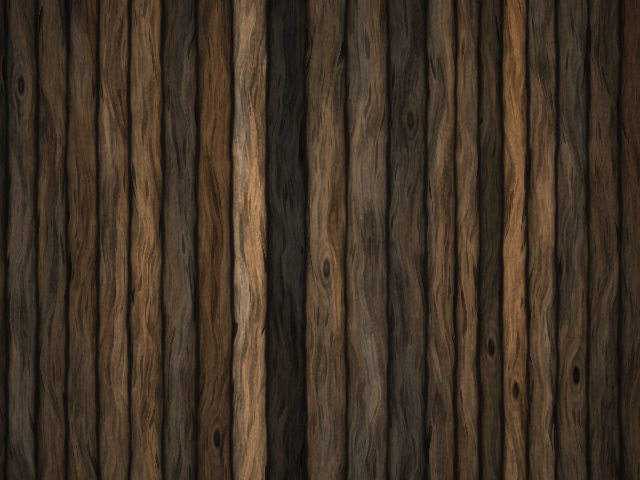
A Shadertoy shader for this texture:

```glsl
const int PLANKS = 21;
const float ASPECT = 4.0 / 3.0;
const float FIRST_EDGE = -0.0373;    // edge positions in canvas widths
const float PITCH = 0.0503;
const float WIDE_SHIFT = 0.0495;     // stretches the planks right of center
const float NARROW_SHIFT = 0.0117;   // squeezes the planks on the left
const float GAP = 0.0027;            // half width, in canvas heights
const float BEVEL = 0.015;
const float KNOT_CHANCE = 0.5;
const vec2 KNOT_SIZE = vec2(0.0075, 0.021);
const vec3 WOOD = vec3(0.335, 0.272, 0.206);
const vec3 COOL_TINT = vec3(0.91, 0.99, 1.10);
const vec3 WARM_TINT = vec3(1.10, 0.98, 0.84);
const vec3 GAP_COLOR = vec3(0.065, 0.055, 0.050);

// Weathering of each plank, left to right
const float BRIGHTNESS[PLANKS] = float[PLANKS](
    0.65, 0.85, 0.85, 0.82, 1.10, 1.10, 0.80, 0.80, 1.45, 0.50, 0.92,
    0.92, 0.74, 0.95, 0.98, 0.65, 1.22, 1.08, 0.85, 0.82, 0.72);
const float WARMTH[PLANKS] = float[PLANKS](
    0.50, 0.40, 0.50, 0.65, 0.70, 0.80, 0.30, 0.85, 0.50, 0.00, 0.55,
    0.20, 0.20, 0.50, 0.65, 0.50, 0.95, 0.50, 0.45, 0.55, 0.70);

float hash(vec2 p) {
    p = fract(p * vec2(0.1031, 0.1137));
    p += dot(p, p.yx + 33.33);
    return fract((p.x + p.y) * p.x * 17.0 + p.y * 41.0);
}

// Cellular noise whose random cell tones blend softly
float cellular(vec2 p) {
    vec2 cell = floor(p);
    float tone = 0.0, total = 0.0;
    for (int j = -1; j <= 1; j++)
    for (int i = -1; i <= 1; i++) {
        vec2 id = cell + vec2(i, j);
        vec2 site = id + vec2(hash(id + 7.3), hash(id + 61.7));
        vec2 d = p - site;
        float weight = exp(-9.0 * dot(d, d)) + 1e-6;
        tone += weight * hash(id + 123.1);
        total += weight;
    }
    return tone / total;
}

float bump(float x) { return exp(-x * x); }

// Horizontal place of a plank edge, with a hand-cut wobble
float edgeAt(int index, float y) {
    float k = float(index);
    float wobble = 0.0010 * sin(y * 13.0 + k * 5.1)
                 + 0.0007 * sin(y * 39.0 + k * 9.7)
                 + 0.0004 * sin(y * 97.0 + k * 3.3);
    return FIRST_EDGE + PITCH * k + wobble
         + WIDE_SHIFT * bump((k - 13.2) / 2.7)
         - NARROW_SHIFT * bump((k - 4.7) / 3.2);
}

void mainImage(out vec4 fragColor, in vec2 fragCoord) {
    vec2 uv = fragCoord / iResolution.xy;
    vec2 p = uv * vec2(ASPECT, 1.0);
    float pixel = 1.0 / iResolution.y;

    // Find the plank under this point
    int plank = 0;
    for (int i = 1; i < PLANKS; i++)
        if (uv.x >= edgeAt(i, uv.y)) plank = i;
    float left = edgeAt(plank, uv.y) * ASPECT;
    float right = edgeAt(plank + 1, uv.y) * ASPECT;
    float edgeDistance = min(p.x - left, right - p.x);
    float seed = float(plank) * 13.0 + 5.0;

    // Knot, with the grain flowing around it
    vec2 center = vec2(mix(left, right, 0.35 + 0.3 * hash(vec2(seed, 2.0))),
                       0.08 + 0.84 * hash(vec2(seed, 9.0)));
    vec2 toKnot = (p - center) / KNOT_SIZE;
    float radius = length(toKnot);
    float knotted = step(hash(vec2(seed, 17.0)), KNOT_CHANCE);
    vec2 grain = p;
    grain.x -= knotted * 0.7 * (p.x - center.x) * exp(-0.12 * radius * radius);
    grain.x += 0.011 * sin(p.y * 8.0 + seed) + 0.005 * sin(p.y * 21.0 + seed * 1.7)
             + 0.002 * sin(p.y * 53.0 + p.x * 90.0);
    grain += vec2(seed * 0.37, seed * 0.71);

    // Grain from broad painted patches down to fine fibers
    float patches = cellular(grain * vec2(48.0, 5.0));
    float streaks = cellular(grain * vec2(115.0, 11.0) + 40.0);
    float fibers = cellular(grain * vec2(230.0, 24.0) + 90.0);
    float grit = cellular(p * vec2(260.0, 190.0));
    float figure = sin(patches * 19.0 + streaks * 3.0);
    float tone = 1.0 + 0.50 * (patches - 0.5) + 0.42 * (streaks - 0.5)
               + 0.34 * (fibers - 0.5) + 0.16 * (grit - 0.5) + 0.07 * figure;

    // Dark splits and worn, ragged borders
    float split = smoothstep(0.70, 0.92, 0.6 * streaks + 0.4 * fibers);
    float wear = smoothstep(0.5, 0.8, streaks) * (1.0 - smoothstep(0.0, 0.02, edgeDistance));
    tone *= 1.0 - 0.5 * split - 0.35 * wear;

    // Rings and dark heart of the knot
    float rings = 0.16 * sin(radius * 6.0) * exp(-0.35 * radius);
    float heart = 1.0 - smoothstep(0.45, 1.15, radius + 0.3 * (fibers - 0.5));
    float heartDepth = mix(0.35, 0.8, hash(vec2(seed, 29.0)));
    tone *= 1.0 + knotted * (rings - heartDepth * heart);

    // Plank color, with warm and cool stains
    float warmth = WARMTH[plank] + 0.7 * (cellular(grain * vec2(30.0, 3.0) + 20.0) - 0.5);
    vec3 color = WOOD * BRIGHTNESS[plank] * tone
               * mix(COOL_TINT, WARM_TINT, clamp(warmth, -0.2, 1.2));

    // Rounded sides and uneven gaps
    color *= mix(0.72, 1.0, smoothstep(0.0, BEVEL, edgeDistance));
    float gap = GAP * (0.55 + 0.9 * cellular(vec2(p.x * 20.0, p.y * 13.0)));
    float gapMask = 1.0 - smoothstep(gap - pixel, gap + 0.0015 + pixel, edgeDistance);
    color = mix(color, GAP_COLOR, 0.88 * gapMask);

    // Dim toward the corners
    vec2 offset = uv - 0.5;
    color *= 1.12 - 0.9 * dot(offset, offset);
    fragColor = vec4(clamp(color, 0.0, 1.0), 1.0);
}
```
